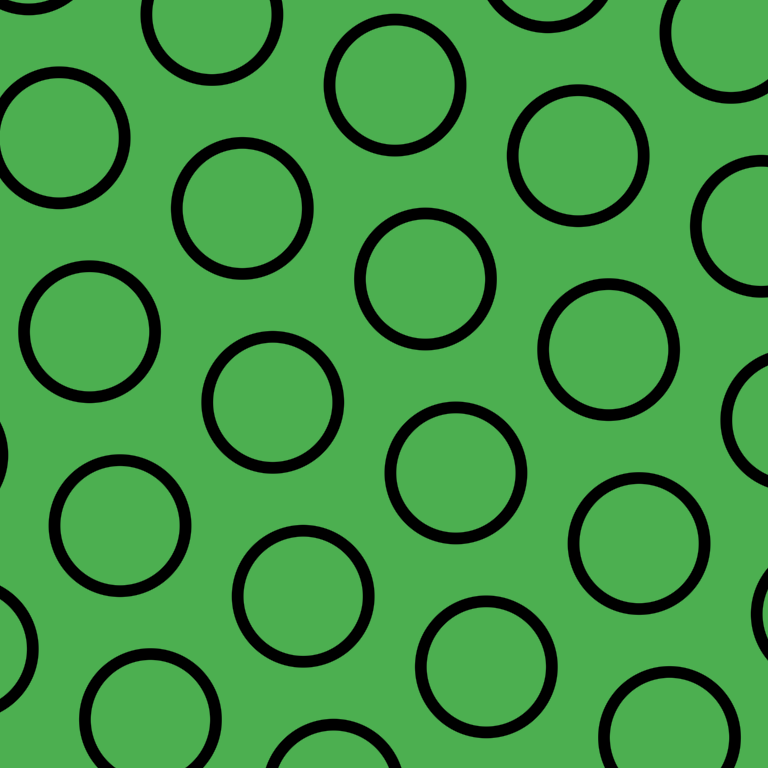
This pattern is drawn by a Shadertoy shader. Its source:

```glsl
// Black ring outlines on a tilted triangular lattice over flat green.

const vec3 GREEN = vec3(0.298, 0.686, 0.314);
const vec3 BLACK = vec3(0.0);

const float SPACING = 0.2556;              // distance between ring centres
const float RADIUS = 0.0853;               // centre line of the stroke
const float STROKE = 0.0153;               // full stroke width
const float TILT = radians(-21.08);        // direction of the lattice rows
const vec2 ANCHOR = vec2(0.5540, 0.6367);  // one ring centre

// Coordinates of p in axes turned by the given angle
vec2 toRotatedAxes(vec2 p, float angle) {
    float c = cos(angle), s = sin(angle);
    return vec2(c * p.x + s * p.y, c * p.y - s * p.x);
}

// Offset from the nearest point of a rectangular lattice
vec2 wrapCentered(vec2 p, vec2 cell) {
    return p - cell * floor(p / cell + 0.5);
}

// Distance to the nearest triangular lattice point: two interleaved rectangular lattices
float latticeDistance(vec2 p, float spacing) {
    vec2 cell = spacing * vec2(1.0, sqrt(3.0));
    float cornerDist = length(wrapCentered(p, cell));
    float middleDist = length(wrapCentered(p - 0.5 * cell, cell));
    return min(cornerDist, middleDist);
}

// Signed distance to a ring, given the distance to its centre
float ringDistance(float centerDist, float radius, float width) {
    return abs(centerDist - radius) - 0.5 * width;
}

// Coverage of a shape, antialiased over about one pixel
float coverage(float dist, float pixel) {
    return clamp(0.5 - dist / pixel, 0.0, 1.0);
}

void mainImage(out vec4 fragColor, in vec2 fragCoord) {
    float pixel = 1.0 / iResolution.y;
    vec2 p = toRotatedAxes(fragCoord * pixel - ANCHOR, TILT);

    float ring = ringDistance(latticeDistance(p, SPACING), RADIUS, STROKE);
    fragColor = vec4(mix(GREEN, BLACK, coverage(ring, 1.25 * pixel)), 1.0);
}
```
